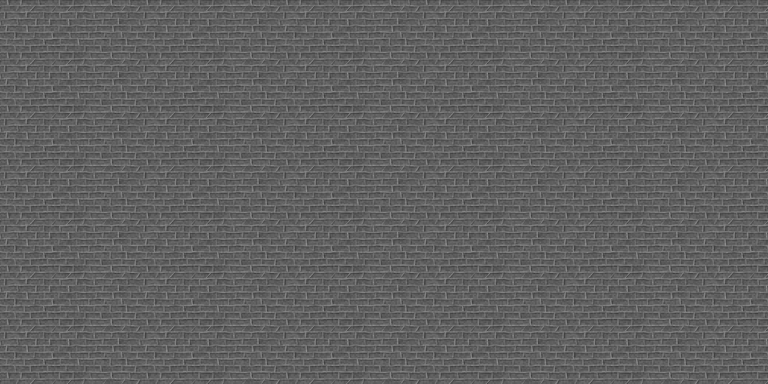
This texture is drawn by a Shadertoy shader. Its source:

```glsl
// Grey embossed brick wall: thin raised joints, uneven bricks, one leaning course per tile.

const vec2  TILES = vec2(5.5, 7.2);        // repeats across and down
const float TOP_SHIFT = 0.0138;            // first tile starts this far below the top
const float COURSES = 8.0;                 // brick rows in a tile
const float BRICKS = 8.0;                  // bricks per row in a tile
const float LINE_HALF = 0.0018;            // half width of a joint, in canvas heights
const float SHADOW_OFFSET = 0.0037;        // joint to its shadow, in canvas heights
const float JOINT_JITTER = 0.32;           // uneven brick lengths, in bricks
const float LEAN = 0.34;                   // slope of the leaning course, in bricks
const float WOBBLE = 0.07;                 // waviness of the beds, in courses
const float LIGHT_GAIN = 0.13;
const float SHADOW_GAIN = 0.085;
const float GRAIN_GAIN = 0.10;
const vec2  GRAIN_CELLS = vec2(92.0, 36.0); // grain cells in a tile
const vec3  STONE = vec3(0.37);

float hash(vec2 p) {
    return fract(sin(dot(p, vec2(127.1, 311.7))) * 43758.5453);
}

// Value noise that wraps after the given number of cells
float tiledNoise(vec2 p, vec2 period) {
    vec2 cell = floor(p);
    vec2 f = fract(p);
    f = f * f * (3.0 - 2.0 * f);
    vec2 a = mod(cell, period);
    vec2 b = mod(cell + 1.0, period);
    return mix(mix(hash(a), hash(vec2(b.x, a.y)), f.x),
               mix(hash(vec2(a.x, b.y)), hash(b), f.x), f.y);
}

// Coverage of a smooth-edged line at signed distance d
float line(float d, float pixel) {
    return clamp((LINE_HALF - abs(d)) / pixel + 0.5, 0.0, 1.0);
}

// Highlight in x, shadow in y, for a joint lit from the upper left
vec2 ridge(float d, float pixel) {
    return vec2(line(d, pixel), line(d - SHADOW_OFFSET, pixel));
}

void mainImage(out vec4 fragColor, in vec2 fragCoord) {
    vec2 uv = fragCoord / iResolution.xy;
    float pixel = 1.0 / iResolution.y;
    float aspect = iResolution.x / iResolution.y;
    vec2 tile = vec2(uv.x, 1.0 - uv.y - TOP_SHIFT) * TILES;

    // Rows run downward, with slightly wavy beds
    float wave = tiledNoise(tile * vec2(20.0, COURSES), vec2(20.0, COURSES)) - 0.5;
    float y = tile.y * COURSES + wave * 2.0 * WOBBLE;
    float course = mod(floor(y), COURSES);
    float across = fract(y);

    // Horizontal beds, with strength worn along their length
    float bed = mod(floor(y + 0.5), COURSES);
    float bedDistance = (fract(y + 0.5) - 0.5) / (TILES.y * COURSES);
    float wear = tiledNoise(vec2(tile.x * 24.0, bed), vec2(24.0, COURSES));
    float bedStrength = mix(0.45, 1.0, wear) * (bed < 0.5 ? 1.15 : 1.0);
    vec2 relief = ridge(bedDistance, pixel) * bedStrength;

    // Vertical joints: staggered, jittered and a little crooked
    float stagger = 0.5 * mod(course, 2.0) + 0.25 * hash(vec2(course, 7.0));
    float x = tile.x * BRICKS + stagger;
    float brickWidth = aspect / (TILES.x * BRICKS);
    for (float i = -1.0; i <= 1.0; i++) {
        float joint = floor(x + 0.5) + i;
        vec2 id = vec2(mod(joint, BRICKS), course);
        float jitter = (hash(id + 13.0) - 0.5) * JOINT_JITTER;
        float slope = (hash(id + 29.0) - 0.5) * 0.12;
        if (course < 0.5) slope -= LEAN * mix(0.4, 1.0, hash(id + 41.0));
        float d = (x - joint - jitter - slope * (across - 0.5)) * brickWidth;
        float strength = mix(0.35, 1.1, hash(id + 53.0));
        relief = max(relief, ridge(d, pixel) * strength);
    }

    // Rough stone surface and faint brick tone
    float grain = tiledNoise(tile * GRAIN_CELLS, GRAIN_CELLS) - 0.5;
    vec2 brickId = vec2(mod(floor(x), BRICKS), course);
    float tone = (hash(brickId + 71.0) - 0.5) * 0.015;
    float shadow = relief.y * (1.0 - min(relief.x, 1.0));
    vec3 color = STONE + grain * GRAIN_GAIN + tone
               + relief.x * LIGHT_GAIN - shadow * SHADOW_GAIN;
    fragColor = vec4(color, 1.0);
}
```
